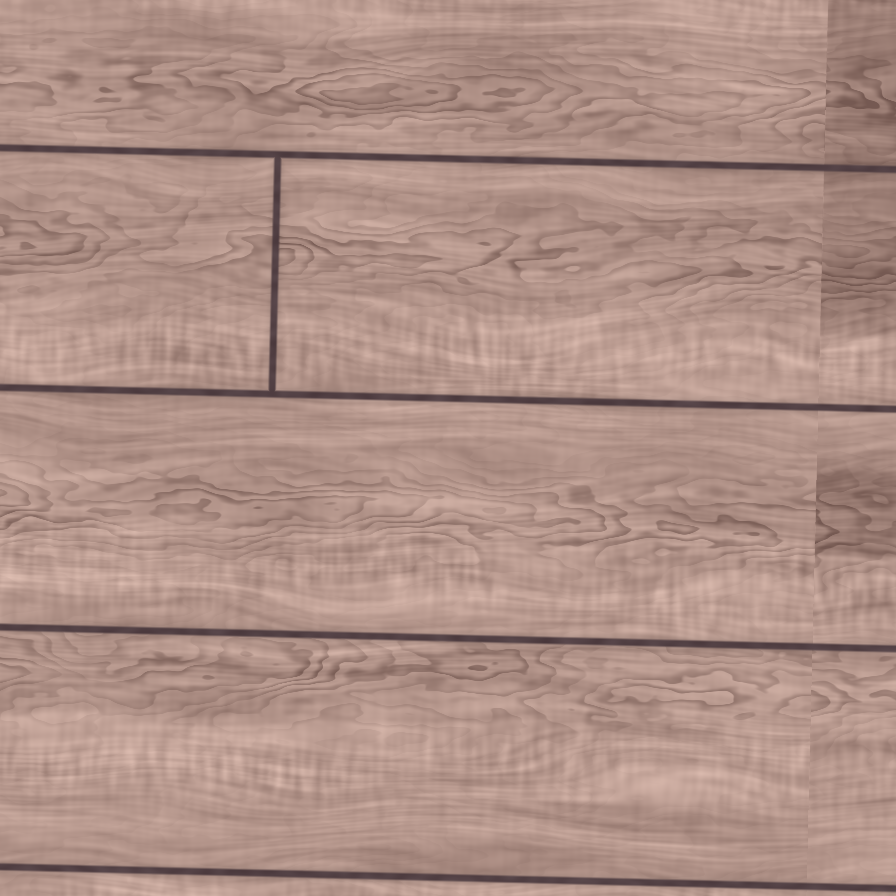
Give the GLSL for this texture, as a WebGL 2 fragment shader.

```glsl
#version 300 es
precision highp float;
// Long wooden planks in slightly tilted rows, parted by thin dark grooves.
// Each plank layers stretched gradient noise for grain, warped contour rings
// for the arched figure, and a band of short cross strokes.
uniform vec2 u_resolution;
out vec4 fragColor;

vec2 hashDirection(vec2 cell) {
    vec3 h = fract(cell.xyx * vec3(0.1031, 0.1030, 0.0973));
    h += dot(h, h.yzx + 33.33);
    float angle = 6.2832 * fract((h.x + h.y) * h.z);
    return vec2(cos(angle), sin(angle));
}

float gradientNoise(vec2 p) {
    vec2 i = floor(p), f = fract(p);
    vec2 w = f * f * f * (f * (f * 6.0 - 15.0) + 10.0);
    vec2 e = vec2(0.0, 1.0);
    float a = dot(hashDirection(i), f);
    float b = dot(hashDirection(i + e.yx), f - e.yx);
    float c = dot(hashDirection(i + e.xy), f - e.xy);
    float d = dot(hashDirection(i + e.yy), f - e.yy);
    return 1.4 * mix(mix(a, b, w.x), mix(c, d, w.x), w.y);
}

float bell(float x, float width) {
    return exp(-x * x / (width * width));
}

// Soft growth rings with a dark, crisp late edge
float ringEdge(float rings) {
    float s = fract(rings);
    return smoothstep(0.35, 0.9, s) * (1.0 - smoothstep(0.9, 1.0, s));
}

// Arched figure: nested arrow tips, bent into islands by noise
float archedFigure(vec2 p, float centre, vec2 seed) {
    float y = p.y - centre;
    float rings = 8.0 * p.x + 10.0 * sqrt(y * y + 0.003)
        + 3.2 * gradientNoise(vec2(5.0, 4.5) * p + seed)
        + 0.9 * gradientNoise(vec2(17.0, 13.0) * p + seed)
        + 0.3 * gradientNoise(vec2(48.0, 30.0) * p + seed);
    float patchy = 0.75 + 0.8 * gradientNoise(vec2(7.0, 6.0) * p - seed);
    return ringEdge(rings) * (0.12 + bell(y, 0.17) * patchy);
}

// Fine fibres running along the plank
float fibres(vec2 p, vec2 seed) {
    float sway = 0.12 * gradientNoise(vec2(4.0, 3.0) * p + seed);
    float y = p.y + sway;
    return 0.65 * gradientNoise(vec2(3.0, 9.0) * vec2(p.x, y) + seed)
        + 0.55 * gradientNoise(vec2(6.0, 26.0) * vec2(p.x, y) - seed)
        + 0.45 * gradientNoise(vec2(18.0, 52.0) * vec2(p.x, y) + seed.yx);
}

// Short strokes across the grain, strongest in one band
float crossStrokes(vec2 p, float centre, vec2 seed) {
    float strokes = gradientNoise(vec2(115.0, 7.0) * p + seed)
        + 0.6 * gradientNoise(vec2(60.0, 11.0) * p - seed);
    float patchy = 0.7 + gradientNoise(vec2(6.0, 4.0) * p + seed.yx);
    return strokes * (0.16 + 0.75 * bell(p.y - centre, 0.17) * patchy);
}

float groove(float distanceToLine, float pixel) {
    float soft = max(0.0016, pixel);
    return 1.0 - smoothstep(0.0038 - soft, 0.0038 + soft, abs(distanceToLine));
}

void main() {
    vec2 uv = gl_FragCoord.xy / u_resolution;
    float pixel = 1.0 / min(u_resolution.x, u_resolution.y);

    // Tilted plank frame: x runs along the rows, y counts them
    float rowHeight = 0.2675;
    float along = uv.x - 0.0243 * uv.y;
    float across = (uv.y + 0.0243 * uv.x - 0.0326) / rowHeight;
    float row = floor(across);
    vec2 p = vec2(along, across - row);
    int k = clamp(int(row) + 1, 0, 4);

    // Heights inside each row, from the lowest row up
    float figureAt = float[5](0.4, 0.83, 0.5, 0.6, 0.27)[k];
    float strokesAt = float[5](0.8, 0.48, 0.24, 0.2, 0.78)[k];
    vec2 darkBand = vec2[5](vec2(1.0), vec2(0.35, 0.62), vec2(0.38, 0.74),
        vec2(0.3, 1.1), vec2(-0.1, 1.1))[k];

    // One butt joint, and a printed seam near the right side
    float joint = 0.290;
    float jointRow = float(k == 3);
    float afterSeam = smoothstep(-0.001, 0.001, along - 0.900);
    float piece = jointRow * step(joint, along) + 2.0 * step(0.900, along);
    vec2 seed = vec2(17.3 * row + 41.7 * piece, 9.1 * row - 23.9 * piece) + 60.0;

    float shade = 0.14 + 0.85 * fibres(p, seed);
    shade -= 1.15 * archedFigure(p, figureAt, seed);
    shade += 0.75 * crossStrokes(p, strokesAt, seed);
    shade += 0.3 * bell(p.y - strokesAt, 0.2);
    shade += 0.3 * gradientNoise(vec2(3.0, 4.0) * uv + 7.0);

    // Darker strips past the seam, then a gentle falloff to the upper right
    float strip = smoothstep(darkBand.x - 0.02, darkBand.x + 0.02, p.y)
        * (1.0 - smoothstep(darkBand.y - 0.02, darkBand.y + 0.02, p.y));
    shade -= afterSeam * strip * (row > 0.5 ? 0.75 : 0.3);
    shade -= 0.45 * smoothstep(0.55, 1.4, length(uv - vec2(0.3, 0.35)));

    vec3 wood = vec3(0.69, 0.57, 0.53) + max(shade, -2.0) * vec3(0.115, 0.11, 0.105);

    // Grooves between rows and at the butt joint
    float rowLine = (across - round(across)) * rowHeight;
    float line = max(groove(rowLine, pixel), jointRow * groove(along - joint, pixel));
    float shadow = max(bell(rowLine, 0.007), jointRow * bell(along - joint, 0.006));
    vec3 grooveColour = vec3(0.32, 0.25, 0.265)
        + 0.04 * gradientNoise(vec2(50.0, 90.0) * uv);
    wood *= 1.0 - 0.12 * shadow;
    fragColor = vec4(mix(wood, grooveColour, line), 1.0);
}
```
